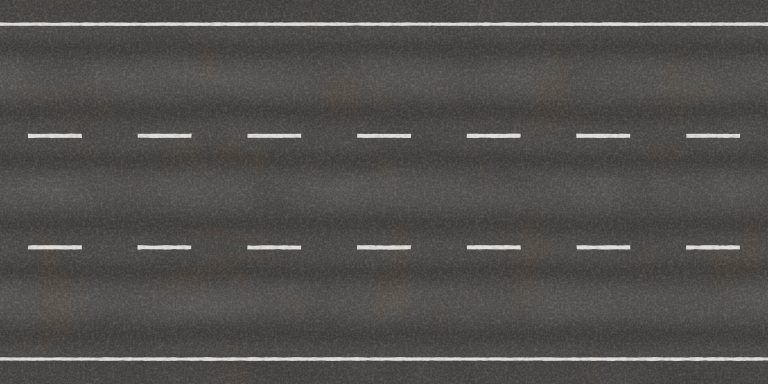
A WebGL 1 fragment shader for this pattern:

```glsl
precision highp float;

// Three-lane asphalt road seen from above: two solid edge lines and two rows
// of seven dashes. Wheel tracks are Gaussian bands across each lane, mottling
// is layered sines, and the stone grain is cellular noise at two scales.

uniform vec2 u_resolution;

// Layout: heights as a fraction of the canvas, from the bottom
const float LANES = 3.0;
const float ROAD_BOTTOM = 0.0650;
const float LANE_HEIGHT = 0.2907;
const float EDGE_WIDTH = 0.0085;
const float DASH_WIDTH = 0.0105;
const float DASH_COUNT = 7.0;
const float DASH_FILL = 0.49;

// Colours
const vec3 ASPHALT = vec3(0.312, 0.306, 0.297);
const vec3 PAINT = vec3(0.875, 0.872, 0.860);
const vec3 RUST = vec3(0.020, 0.002, -0.010);

// Shading, in brightness steps
const float TRACK_DARK = 0.042;
const float CROWN_LIGHT = 0.030;
const float SHOULDER_DARK = 0.022;
const float MOTTLE = 0.016;
const float GRAIN_FINE = 0.085;
const float GRAIN_COARSE = 0.035;

// Wear
const float EDGE_WOBBLE = 0.0007;
const float PAINT_WEAR = 0.10;

vec2 hash2(vec2 p) {
    vec3 q = fract(p.xyx * vec3(0.1031, 0.1030, 0.0973));
    q += dot(q, q.yzx + 33.33);
    return fract((q.xx + q.yz) * q.zy);
}

// Distance to the nearest scattered point
float cellular(vec2 p) {
    vec2 cell = floor(p);
    vec2 f = fract(p);
    float nearest = 8.0;
    for (int j = -1; j <= 1; j++) {
        for (int i = -1; i <= 1; i++) {
            vec2 offset = vec2(float(i), float(j));
            vec2 d = offset + hash2(cell + offset) - f;
            nearest = min(nearest, dot(d, d));
        }
    }
    return sqrt(nearest);
}

// Warped sine layers in turning directions, roughly -1 to 1
float layeredSines(vec2 p) {
    float sum = 0.0;
    float amplitude = 0.5;
    for (int i = 0; i < 6; i++) {
        float k = float(i);
        p = mat2(0.74, 0.67, -0.67, 0.74) * p * 1.35 + 1.7 * k;
        p += 0.6 * sin(p.yx * 0.8 + k);
        sum += amplitude * sin(p.x) * sin(p.y);
        amplitude *= 0.8;
    }
    return sum;
}

float bell(float x, float width) {
    return exp(-x * x / (width * width));
}

// Coverage of a stripe from its signed distance
float coverage(float d, float pixel) {
    return 1.0 - smoothstep(-0.6 * pixel, 0.6 * pixel, d);
}

void main() {
    float pixel = 1.0 / u_resolution.y;
    float aspect = u_resolution.x / u_resolution.y;
    vec2 p = gl_FragCoord.xy / u_resolution.y;

    // Wheel tracks, lighter lane crowns and dark shoulders
    float across = (p.y - ROAD_BOTTOM) / LANE_HEIGHT;
    float drift = 0.025 * layeredSines(vec2(p.x * 5.0, p.y * 9.0));
    float lane = abs(fract(across + drift) - 0.5);
    float onRoad = step(0.0, across) * step(across, LANES);
    float patches = layeredSines(p * vec2(7.0, 11.0) + 4.0);
    float shade = -TRACK_DARK * bell(lane - 0.28, 0.10) * (1.0 + 0.35 * patches);
    shade += CROWN_LIGHT * bell(lane, 0.16);
    shade = mix(-SHOULDER_DARK, shade, onRoad);

    // Mottling and stone grain
    shade += MOTTLE * patches;
    shade += GRAIN_FINE * (cellular(p * 170.0) - 0.47);
    shade += GRAIN_COARSE * (cellular(p * 75.0 + 31.0) - 0.47);
    float stain = smoothstep(0.25, 1.0, layeredSines(p * 8.0 + 19.0));
    vec3 color = ASPHALT + shade + RUST * stain;

    // Painted lines: solid on the outer boundaries, dashed between lanes
    float boundary = clamp(floor(across + 0.5), 0.0, LANES);
    float wobble = EDGE_WOBBLE * layeredSines(p * 60.0);
    float offLine = abs(across - boundary) * LANE_HEIGHT + wobble;
    float isEdge = step(boundary, 0.5) + step(LANES - 0.5, boundary);
    float stripe = coverage(offLine - 0.5 * mix(DASH_WIDTH, EDGE_WIDTH, isEdge), pixel);
    float period = aspect / DASH_COUNT;
    float along = abs(fract(p.x / period) - 0.5) * period;
    float dash = coverage(along - 0.5 * DASH_FILL * period + wobble, pixel);
    float worn = PAINT_WEAR * smoothstep(0.3, 0.9, cellular(p * 90.0 + 7.0));
    color = mix(color, PAINT, stripe * max(isEdge, dash) * (1.0 - worn));

    gl_FragColor = vec4(color, 1.0);
}
```
